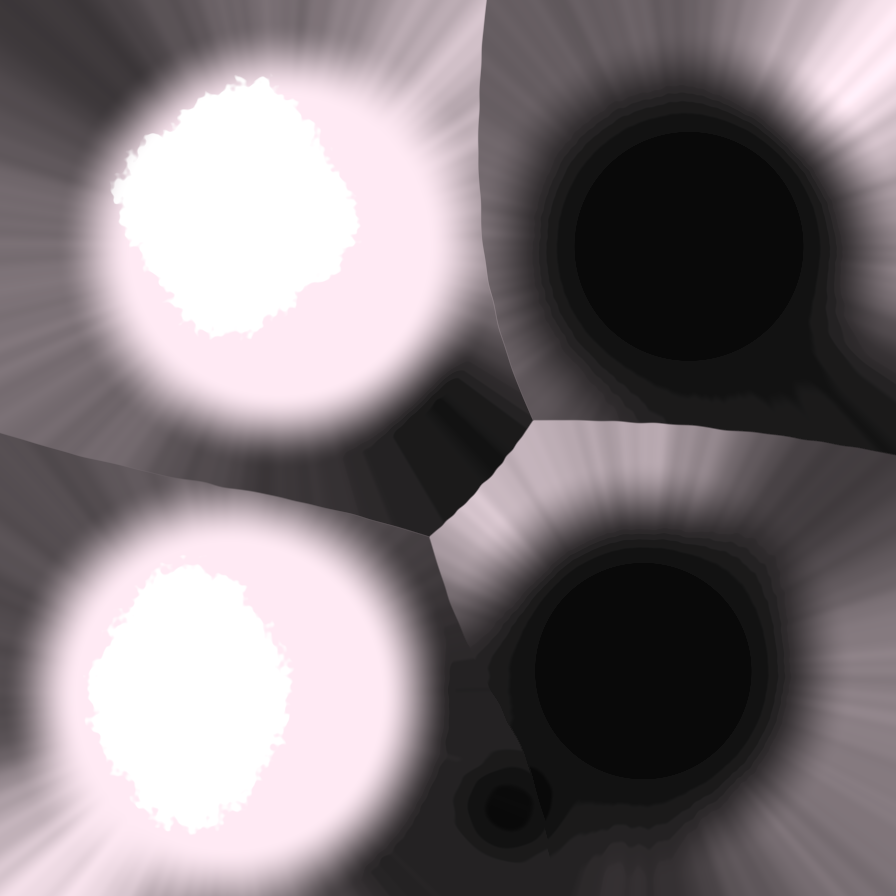
This background is drawn by a three.js fragment shader. Its source:

```glsl
// Four cells meet along bowed seams: two hold glowing discs, two hold dark pits.
// Around each centre a wheel of eight tones, streaked by gradient noise, forms
// radial rays; the grey value is banded in the shadows and tinted pale pink.
varying vec2 vUv;

const float TAU = 6.2831853;
const float SEAM_BLUR = 0.0012;
const vec3 PINK_TINT = vec3(1.0, 0.918, 0.957);

vec2 hashGradient(vec2 cell) {
  float h = fract(sin(dot(cell, vec2(127.1, 311.7))) * 43758.5);
  return vec2(cos(h * TAU), sin(h * TAU));
}

float gradientNoise(vec2 p) {
  vec2 i = floor(p), f = fract(p);
  vec2 u = f * f * f * (f * (f * 6.0 - 15.0) + 10.0);
  vec2 e = vec2(1.0, 0.0);
  float low = mix(dot(hashGradient(i), f), dot(hashGradient(i + e), f - e), u.x);
  float high = mix(dot(hashGradient(i + e.yx), f - e.yx),
                   dot(hashGradient(i + 1.0), f - 1.0), u.x);
  return mix(low, high, u.y);
}

// Signed distance to a bent seam from a to b, positive on its left
float seam(vec2 p, vec2 a, vec2 b, float bow, float sway) {
  vec2 along = b - a, q = p - a;
  float t = clamp(dot(q, along) / dot(along, along), 0.0, 1.0);
  float side = (along.x * q.y - along.y * q.x) / length(along);
  float ripple = 0.0025 * gradientNoise(a * 50.0 + t * 9.0) * t * (1.0 - t) * 4.0;
  return side - bow * 4.0 * t * (1.0 - t) - sway * sin(TAU * t) - ripple;
}

float seamMask(float d) {
  return smoothstep(-SEAM_BLUR, SEAM_BLUR, d);
}

// Eight tones blended around a centre, counter-clockwise from the right
float toneWheel(vec2 d, vec4 upper, vec4 lower) {
  float turn = fract(atan(d.y, d.x) / TAU) * 8.0;
  float tone = 0.0;
  for (int i = 0; i < 4; i++) {
    float gapUp = abs(turn - float(i));
    float gapLow = abs(turn - float(i) - 4.0);
    tone += upper[i] * smoothstep(1.0, 0.0, min(gapUp, 8.0 - gapUp));
    tone += lower[i] * smoothstep(1.0, 0.0, min(gapLow, 8.0 - gapLow));
  }
  vec2 ray = d / max(length(d), 0.0001);
  float streak = gradientNoise(ray * 5.0 + upper.xy * 40.0)
               + 0.6 * gradientNoise(ray * 17.0 + lower.xy * 40.0);
  return tone * (1.0 + 0.16 * streak);
}

float glowDisc(vec2 d, float radius, float tone) {
  return mix(1.0, tone, smoothstep(radius - 0.04, radius + 0.045, length(d)));
}

float darkPit(vec2 d, float radius, float tone) {
  float r = length(d);
  float ring = mix(0.037, 0.075, smoothstep(radius - 0.002, radius + 0.002, r));
  return mix(ring, tone, smoothstep(radius + 0.008, radius + 0.115, r));
}

// White heart with four lobes and a frayed rim
float whiteHeart(vec2 p, vec2 centre, vec2 radii, float lobe, float phase) {
  vec2 d = p - centre;
  float size = min(radii.x, radii.y);
  float rim = (length(d / radii) - 1.0) * size;
  rim -= lobe * cos(4.0 * atan(d.y, d.x) + phase);
  rim += 0.014 * gradientNoise(p * 45.0) + 0.011 * gradientNoise(p * 120.0);
  return smoothstep(0.003, -0.003, rim);
}

// Soft steps in the shadows only
float bandShadows(float v) {
  float s = v / 0.035;
  float banded = (floor(s) + smoothstep(0.4, 0.6, fract(s))) * 0.035;
  return mix(banded, v, smoothstep(0.12, 0.25, v));
}

void main() {
  vec2 p = vUv;

  // Seams between the cells
  vec2 upperJoint = vec2(0.595, 0.531), lowerJoint = vec2(0.479, 0.401);
  float topSeam = seam(p, upperJoint, vec2(0.543, 1.0), 0.033, 0.003);
  float rightSeam = seam(p, upperJoint, vec2(1.0, 0.492), 0.0105, 0.0);
  float midSeam = seam(p, upperJoint, lowerJoint, 0.006, 0.0);
  float leftSeam = seam(p, lowerJoint, vec2(0.0, 0.517), 0.0, -0.004);
  float baseSeam = seam(p, lowerJoint, vec2(0.615, 0.0), 0.015, -0.011);

  // Position relative to each centre
  vec2 glowTop = p - vec2(0.312, 0.726), glowBase = p - vec2(0.256, 0.223);
  vec2 pitTop = p - vec2(0.769, 0.725), pitBase = p - vec2(0.718, 0.251);

  // Grey value of each cell
  float a = glowDisc(glowTop, 0.205,
    toneWheel(glowTop, vec4(0.6, 0.78, 0.47, 0.24), vec4(0.48, 0.46, 0.24, 0.08)));
  float b = darkPit(pitTop, 0.128,
    toneWheel(pitTop, vec4(0.54, 0.97, 0.42, 0.4), vec4(0.47, 0.36, 0.13, 0.09)));
  float c = glowDisc(glowBase, 0.209,
    toneWheel(glowBase, vec4(0.14, 0.29, 0.42, 0.33), vec4(0.3, 0.95, 0.55, 0.15)));
  float v = darkPit(pitBase, 0.121,
    toneWheel(pitBase, vec4(0.55, 0.24, 0.72, 0.8), vec4(0.2, 0.08, 0.2, 0.48)));

  v = mix(v, c, seamMask(min(leftSeam, -baseSeam)));
  v = mix(v, b, seamMask(min(-topSeam, rightSeam)));
  v = mix(v, a, seamMask(min(topSeam, min(-leftSeam, -midSeam))));

  // Deep shadow on the lower seam
  v *= 1.0 - 0.65 * smoothstep(0.08, 0.02, length(p - vec2(0.569, 0.1)));

  // Tint and bright hearts
  v = bandShadows(v);
  vec3 colour = v * mix(vec3(1.0), PINK_TINT, smoothstep(0.06, 0.2, v));
  float heart = max(whiteHeart(p, vec2(0.264, 0.768), vec2(0.125, 0.132), 0.011, 0.7),
                    whiteHeart(p, vec2(0.212, 0.223), vec2(0.108, 0.14), 0.005, 0.0));
  colour = mix(colour, vec3(1.0), heart * smoothstep(0.5, 0.95, v));
  gl_FragColor = vec4(colour, 1.0);
}
```
